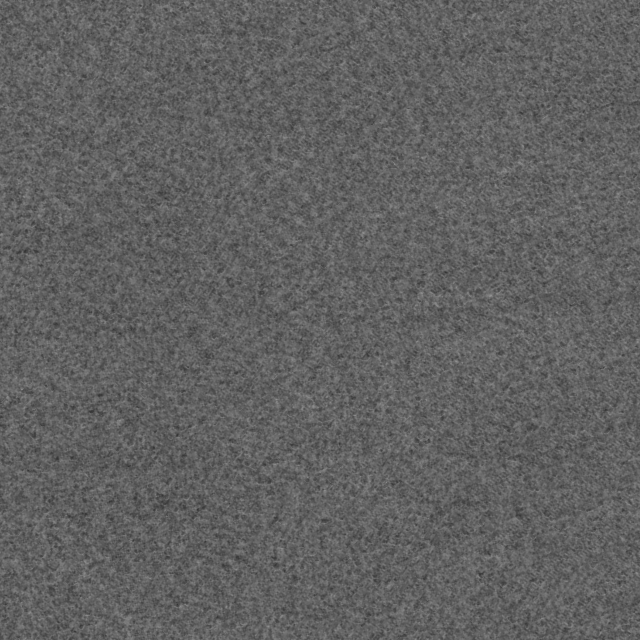
Reproduce this texture procedurally as a Shadertoy shader.

```glsl
// Dark grey foam sheet: fine grain, small shaded pits, light flecks and faint level streaks.
#define BASE_GREY 0.386
#define GRAIN_FINE 0.135
#define GRAIN_COARSE 0.125
#define LUMP_CONTRAST 0.060
#define PIT_CELLS 82.0
#define PIT_SHARE 0.62
#define PIT_DEPTH 0.056
#define RIM_LIGHT 0.050
#define FLECK_LIGHT 0.070
#define STREAK_DEPTH 0.022
#define CLOUD_CONTRAST 0.022

float hash(vec2 p) {
    return fract(sin(dot(p, vec2(127.1, 311.7))) * 43758.5453);
}

float noise(vec2 p) {
    vec2 cell = floor(p), f = fract(p);
    f = f * f * (3.0 - 2.0 * f);
    float low = mix(hash(cell), hash(cell + vec2(1, 0)), f.x);
    float high = mix(hash(cell + vec2(0, 1)), hash(cell + vec2(1, 1)), f.x);
    return mix(low, high, f.y);
}

vec2 turn(vec2 p, float angle) {
    float c = cos(angle), s = sin(angle);
    return vec2(c * p.x - s * p.y, s * p.x + c * p.y);
}

// x: darkness inside the pits, y: light caught on their lower rims
vec2 pits(vec2 uv, float share) {
    vec2 p = uv * PIT_CELLS;
    // ragged outlines
    p += 0.55 * (vec2(noise(uv * 150.0), noise(uv * 150.0 + 71.0)) - 0.5);
    vec2 cell = floor(p), shade = vec2(0.0);
    for (int y = -1; y <= 1; y++) {
        for (int x = -1; x <= 1; x++) {
            vec2 id = cell + vec2(x, y);
            if (hash(id + 5.3) > share) continue;
            vec2 centre = id + 0.1 + 0.8 * vec2(hash(id + 17.1), hash(id + 43.7));
            vec2 d = (p - centre) * vec2(0.88, 1.1);
            float radius = mix(0.2, 0.46, hash(id + 91.9));
            float depth = mix(0.45, 1.2, hash(id + 29.5));
            float dist = length(d);
            float hollow = 1.0 - smoothstep(radius * 0.6, radius * 1.1, dist);
            float upper = clamp(0.75 + 0.45 * d.y / radius, 0.3, 1.2);
            float ring = 1.0 - smoothstep(0.0, 0.13, abs(dist - radius * 1.15));
            float facing = clamp(0.2 - d.y / (dist + 0.01), 0.0, 1.0);
            shade = max(shade, depth * vec2(hollow * upper, ring * facing));
        }
    }
    return shade;
}

void mainImage(out vec4 fragColor, in vec2 fragCoord) {
    vec2 uv = fragCoord / iResolution.y;

    // broad, level-stretched variation
    float cloud = noise(uv * vec2(4.0, 7.0) + 3.0) * 0.6 + noise(uv * vec2(11.0, 19.0) + 8.0) * 0.4;
    float patchy = noise(uv * vec2(9.0, 14.0) + 31.0);
    float grey = BASE_GREY + CLOUD_CONTRAST * (cloud - 0.5);

    // grain in three sizes
    grey += GRAIN_FINE * (noise(turn(uv, 0.6) * 415.0) - 0.5);
    grey += GRAIN_COARSE * (noise(turn(uv, 1.1) * 245.0 + 13.0) - 0.5);
    grey += LUMP_CONTRAST * (noise(turn(uv, 0.25) * 115.0 + 57.0) - 0.5);

    // pits, crowded in some areas and sparse in others
    vec2 pit = pits(uv, PIT_SHARE + 0.5 * (patchy - 0.5));
    grey += RIM_LIGHT * pit.y - PIT_DEPTH * pit.x;

    // scattered light flecks
    float fleck = smoothstep(0.74, 0.92, noise(turn(uv, 0.9) * 200.0 + 83.0));
    grey += FLECK_LIGHT * fleck * smoothstep(0.3, 0.8, cloud) * (1.0 - min(pit.x, 1.0));

    // faint dark streaks
    float streak = smoothstep(0.68, 0.95, noise(turn(uv, -0.04) * vec2(7.0, 80.0) + 19.0));
    grey -= STREAK_DEPTH * streak;

    fragColor = vec4(vec3(clamp(grey, 0.0, 1.0)), 1.0);
}
```
